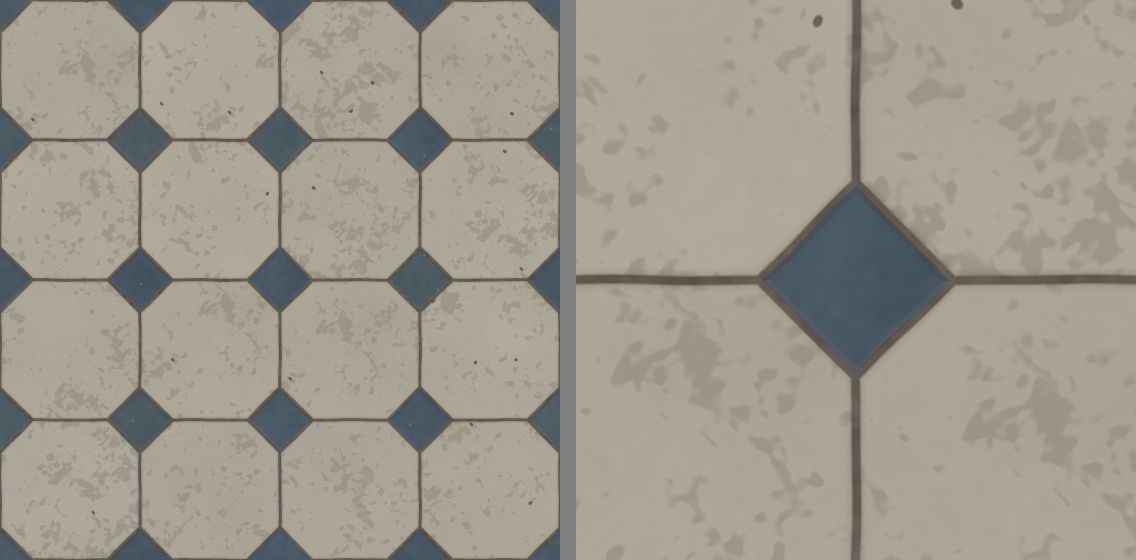
Left: the whole. Right: its middle third, enlarged.
A three.js fragment shader for this texture:

```glsl
// Octagon and dot floor: 4 x 4 pale stone octagons with slate blue diamonds at
// their corners. Distances to the joints shape the tiles; wrapping cellular
// noise, shifted for every tile, adds clouds, clustered flecks and grout grit.
varying vec2 vUv;

const float REPEATS = 4.0;
const float TAU = 6.2831853;

// Sizes in units of one repeat
const float JOINT_HALF = 0.0105;
const float DIAMOND_OUTER = 0.174;
const float DIAMOND_INNER = 0.155;
const float SOFTNESS = 0.005;

const vec3 STONE = vec3(0.682, 0.651, 0.601);
const vec3 STONE_FLECK = vec3(0.560, 0.525, 0.475);
const vec3 SLATE = vec3(0.305, 0.350, 0.374);
const vec3 SLATE_NAVY = vec3(0.285, 0.335, 0.392);
const vec3 GROUT = vec3(0.385, 0.352, 0.315);
const vec3 GRIME = vec3(0.300, 0.265, 0.230);

vec2 hash2(vec2 p) {
  vec3 q = fract(p.xyx * vec3(0.1031, 0.1030, 0.0973));
  q += dot(q, q.yzx + 33.33);
  return fract((q.xx + q.yz) * q.zy);
}

// Smooth signed cellular noise: soft random blobs, wrapping after n cells
float cellNoise(vec2 uv, float n) {
  vec2 p = uv * n;
  vec2 cell = floor(p);
  float sum = 0.0;
  for (int y = -1; y <= 1; y++) {
    for (int x = -1; x <= 1; x++) {
      vec2 c = cell + vec2(float(x), float(y));
      vec2 id = mod(c, n);
      vec2 d = c + hash2(id + n) - p;
      float w = max(0.0, 1.0 - dot(d, d));
      sum += w * w * (2.0 * hash2(id + n + 57.0).x - 1.0);
    }
  }
  return sum;
}

// Rare small round marks, one candidate in each of n x n cells
float specks(vec2 uv, float n, float radius, float rarity) {
  vec2 p = uv * n;
  vec2 id = mod(floor(p), n);
  vec2 centre = 0.2 + 0.6 * hash2(id + 11.0);
  float chosen = step(rarity, hash2(id + 83.0).x);
  return chosen * (1.0 - smoothstep(radius * 0.5, radius, length(fract(p) - centre)));
}

// Layered sines that bend straight features, with whole periods
vec2 bend(vec2 uv, float n) {
  vec2 a = TAU * n * uv.yx;
  return sin(a + vec2(0.7, 2.1)) + 0.5 * sin(2.0 * a + TAU * n * uv + 1.3);
}

float inside(float d) {
  return smoothstep(-SOFTNESS, SOFTNESS, d);
}

vec3 stoneColor(vec2 uv, vec2 id, float edge) {
  vec2 tone = hash2(id + 5.0) - 0.5;
  vec2 q = uv + hash2(id + 31.0);
  q += 0.004 * bend(q, 9.0);
  float cloud = cellNoise(q, 11.0);
  float patches = cellNoise(q, 18.0) + 0.6 * cellNoise(q, 41.0);
  float fine = cellNoise(q, 97.0) + 0.7 * cellNoise(q.yx, 190.0);
  float fleck = smoothstep(0.35, 1.25, fine + 0.8 * patches);

  vec3 color = STONE + 0.016 * tone.x + tone.y * vec3(0.012, 0.0, -0.016);
  color += 0.010 * cloud + 0.006 * fine;
  color = mix(color, STONE_FLECK, 0.55 * fleck);
  color = mix(color, GRIME, 0.7 * specks(q, 26.0, 0.11, 0.985));
  // Worn, slightly stained rim
  float rim = 1.0 - smoothstep(0.0, 0.022, edge);
  return color * (1.0 - 0.09 * rim * (0.8 + 0.4 * cloud));
}

vec3 slateColor(vec2 uv, vec2 id, float edge, float slope) {
  vec2 tone = hash2(id + 19.0);
  vec2 q = uv + hash2(id + 43.0);
  float cloud = cellNoise(q, 22.0) + 0.6 * cellNoise(q, 53.0);
  float grit = cellNoise(q, 130.0);
  vec3 color = mix(SLATE, SLATE_NAVY, tone.x) + 0.024 * (tone.y - 0.5);
  color += 0.012 * cloud + 0.009 * grit;
  color = mix(color, STONE_FLECK, 0.5 * specks(q, 34.0, 0.10, 0.975));
  // Bevel catches light on its lower side
  float rim = 1.0 - smoothstep(0.0, 0.018, edge);
  return color - 0.035 * rim * sign(slope);
}

void main() {
  vec2 p = vUv * REPEATS + 0.0016 * bend(vUv, 7.0);
  vec2 tileId = mod(floor(p), REPEATS);
  vec2 cornerId = mod(floor(p + 0.5), REPEATS);

  // Distances inside each tile shape, measured from the nearest corner
  vec2 corner = fract(p + 0.5) - 0.5;
  vec2 a = abs(corner);
  float diagonal = (a.x + a.y) * 0.70711;
  float octagon = min(min(a.x, a.y) - JOINT_HALF, diagonal - DIAMOND_OUTER);
  float diamond = DIAMOND_INNER - diagonal;

  // Grout, darker against the tile edges
  float grit = cellNoise(vUv, 150.0) + 0.7 * cellNoise(vUv, 37.0);
  float crevice = 1.0 - smoothstep(0.0, 0.008, -max(octagon, diamond));
  vec3 color = mix(GROUT, GRIME, 0.4 * crevice) + 0.025 * grit;

  color = mix(color, stoneColor(vUv, tileId, octagon), inside(octagon));
  color = mix(color, slateColor(vUv, cornerId, diamond, corner.y), inside(diamond));
  gl_FragColor = vec4(color, 1.0);
}
```
